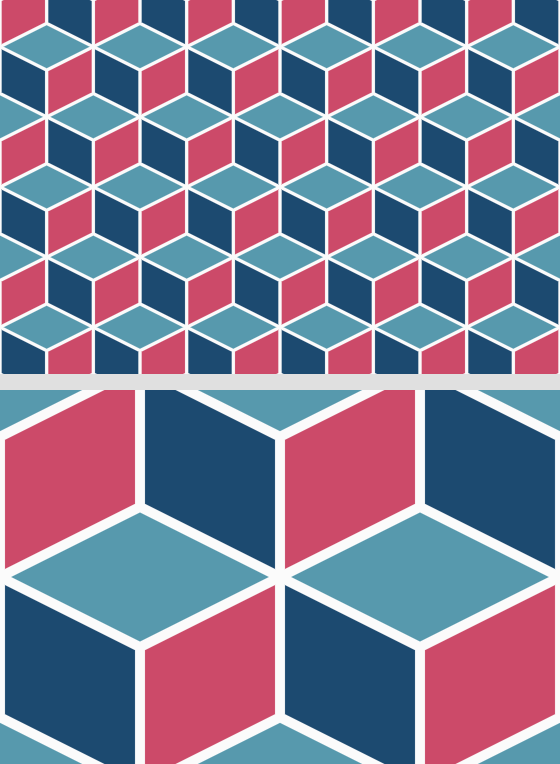
Top: the whole. Bottom: its middle third, enlarged.
A Shadertoy shader for this pattern:

```glsl
const vec2 CUBES_ON_CANVAS = vec2(6.0, 4.0); // canvas size in cube widths
const vec2 PERIOD = vec2(1.0, 1.5);          // two staggered rows of cubes
const float LINE_HALF_WIDTH = 0.0178;

const vec3 NAVY = vec3(0.11, 0.29, 0.44);
const vec3 ROSE = vec3(0.80, 0.29, 0.41);
const vec3 TEAL = vec3(0.34, 0.60, 0.68);
const vec3 GROUT = vec3(0.985);

// Offset from the nearest point of a rectangular lattice
vec2 latticeOffset(vec2 p, vec2 period) {
    return mod(p + 0.5 * period, period) - 0.5 * period;
}

// Distance to the slanted border of a unit-wide hexagon, positive inside
float slantDistance(vec2 p) {
    vec2 a = abs(p);
    return (0.5 - 0.5 * a.x - a.y) / length(vec2(0.5, 1.0));
}

// Offset from the centre of the hexagon that holds p
vec2 hexOffset(vec2 p, vec2 period) {
    vec2 evenRow = latticeOffset(p, period);
    vec2 oddRow = latticeOffset(p - 0.5 * period, period);
    return slantDistance(evenRow) > 0.0 ? evenRow : oddRow;
}

// Height above the two edges where the lid meets the sides
float lidHeight(vec2 p) {
    return (p.y - 0.5 * abs(p.x)) / length(vec2(0.5, 1.0));
}

// Distance to the closest edge of the face under p
float faceEdge(vec2 p) {
    float slanted = min(slantDistance(p), abs(lidHeight(p)));
    float upright = min(abs(p.x), 0.5 - abs(p.x));
    return lidHeight(p) > 0.0 ? slanted : min(slanted, upright);
}

vec3 faceColor(vec2 p) {
    if (lidHeight(p) > 0.0) return TEAL;
    return p.x < 0.0 ? NAVY : ROSE;
}

void mainImage(out vec4 fragColor, in vec2 fragCoord) {
    vec2 p = fragCoord / iResolution.xy * CUBES_ON_CANVAS;
    float pixel = CUBES_ON_CANVAS.x / iResolution.x;

    // The first row of cubes starts at the lower left
    vec2 cube = hexOffset(p - vec2(0.5, 0.25), PERIOD);

    // Faces over the pale lines, blended across one pixel
    float inside = smoothstep(-0.7 * pixel, 0.7 * pixel, faceEdge(cube) - LINE_HALF_WIDTH);
    fragColor = vec4(mix(GROUT, faceColor(cube), inside), 1.0);
}
```
